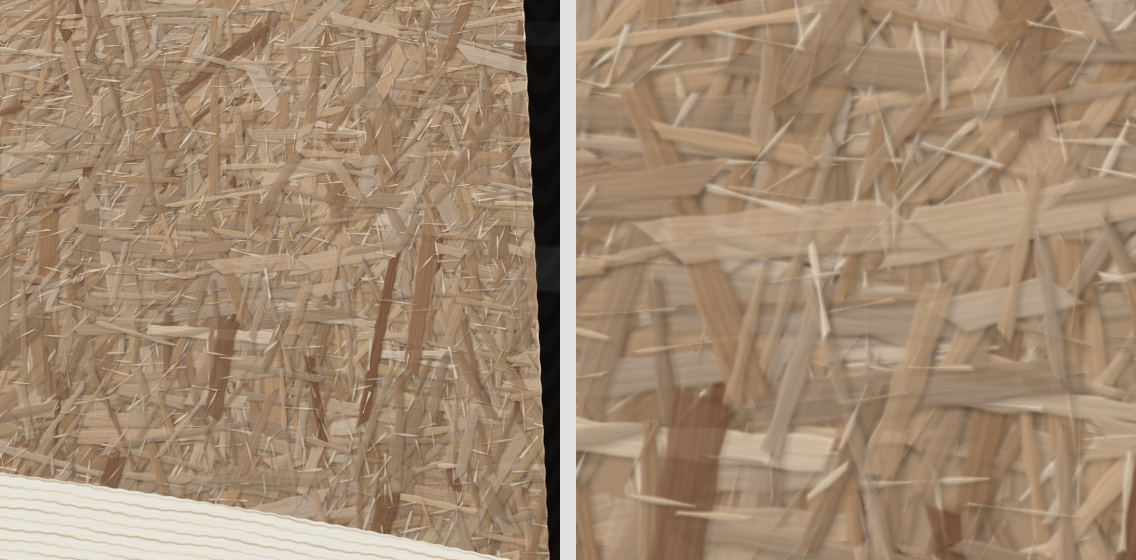
Left: the whole. Right: its middle third, enlarged.
A WebGL 2 fragment shader for this texture:

```glsl
#version 300 es
precision highp float;
// Pressed strand board with overlapping wood flakes, a pale plank below and a dark gap at the right.

#define FLAKE_LAYERS 18
#define SOFTNESS 0.0016
#define GRAIN_STRENGTH 0.022
#define FLAT_SHARE 0.33
#define SHADOW_DEPTH 0.13
#define DARK_WOOD vec3(0.555, 0.435, 0.325)
#define LIGHT_WOOD vec3(0.765, 0.675, 0.575)
#define PALE_WOOD vec3(0.86, 0.80, 0.72)
#define RED_WOOD vec3(0.44, 0.29, 0.20)
#define PLANK_WOOD vec3(0.91, 0.89, 0.845)
#define GAP_COLOUR vec3(0.06, 0.052, 0.045)

uniform vec2 u_resolution;
out vec4 fragColor;

vec4 hash4(vec2 id, float seed) {
    vec4 h = fract(vec4(id.xyx, seed) * vec4(0.1031, 0.1030, 0.0973, 0.1099));
    h += dot(h, h.wzxy + 33.33);
    return fract((h.xxyz + h.yzzw) * h.zywx);
}

// Layered sines, stretched along the first axis
float woodGrain(vec2 p, float phase) {
    float bend = sin(p.x * 31.0 + phase) * 1.6;
    return 0.5 * sin(p.y * 830.0 + bend + phase)
         + 0.3 * sin(p.y * 1370.0 - bend * 1.7 + p.x * 45.0)
         + 0.4 * sin(p.y * 310.0 + p.x * 24.0 + phase * 2.0);
}

// One scattered layer: a randomly turned, tapered flake in each cell
void addFlakes(inout vec3 colour, vec2 p, float cell, float seed,
               vec2 widths, float chance, float accentShare) {
    vec2 home = floor(p / cell);
    for (int j = -1; j <= 1; j++)
    for (int i = -1; i <= 1; i++) {
        vec2 id = home + vec2(i, j);
        vec4 a = hash4(id + 57.0, seed);
        vec4 b = hash4(id + 113.0, seed + 41.7);
        if (b.w > chance) continue;
        vec2 centre = (id + a.xy) * cell;

        // Directions: steep or nearly level, leaning over at the upper left
        bool level = a.z < FLAT_SHARE;
        float lean = 0.75 * clamp(1.0 - centre.x * 1.3, 0.0, 1.0) * clamp(centre.y, 0.0, 1.0);
        float angle = level ? mix(-0.32, 0.28, b.z) : 1.4 - lean + (b.z - 0.5) * 1.25;
        vec2 axis = vec2(cos(angle), sin(angle));
        vec2 d = p - centre;
        vec2 q = vec2(dot(d, axis), dot(d, vec2(-axis.y, axis.x)));

        // Shape with slanted ends and wavy sides
        float halfLength = cell * mix(0.4, 0.86, a.w);
        float halfWidth = mix(widths.x, widths.y, b.y * b.y);
        float side = halfWidth * (1.0 - 0.4 * (b.x - 0.3) * q.x / halfLength)
                   + 0.0009 * sin(q.x * 120.0 + a.w * 40.0);
        float slant = (a.x - 0.5) * 2.4;
        float edge = max(abs(q.y) - side, (abs(q.x + slant * q.y) - halfLength) * 0.7);
        if (edge > 0.008) continue;

        // Colour, grain and a lit rim
        float tone = fract(a.w * 7.3 + b.y * 5.1);
        vec3 wood = mix(DARK_WOOD, LIGHT_WOOD, level ? 0.25 + 0.75 * tone : 0.9 * tone);
        wood += (fract(b.z * 9.7) - 0.45) * vec3(0.045, 0.0, -0.05);
        bool sliver = widths.y < 0.003;
        if (b.x < accentShare) wood = mix(wood, level || sliver ? PALE_WOOD : RED_WOOD, 0.55 + 0.4 * a.y);
        wood += GRAIN_STRENGTH * woodGrain(q, tone * 20.0);
        wood += 0.045 * smoothstep(-0.004, 0.0, edge) * sign(q.y);

        float shadow = (1.0 - smoothstep(0.0, 0.006, edge)) * step(q.y, 0.0);
        colour *= 1.0 - SHADOW_DEPTH * shadow * (sliver ? 0.6 : 1.0);
        float cover = 1.0 - smoothstep(-SOFTNESS, SOFTNESS, edge);
        colour = mix(colour, wood, cover * mix(0.6, 0.96, fract(tone * 13.0)));
    }
}

vec3 board(vec2 uv) {
    // Flakes shrink towards the far, upper side
    vec2 p = vec2(0.5 + (uv.x - 0.5) * (0.95 + 0.2 * uv.y), uv.y * (0.9 + 0.3 * uv.y));
    vec3 colour = mix(DARK_WOOD, LIGHT_WOOD, 0.45);
    for (int k = 0; k < FLAKE_LAYERS; k++) {
        float n = float(k);
        float cell = mix(0.17, 0.075, fract(n * 0.618));
        addFlakes(colour, p + n * vec2(0.037, 0.053), cell, n * 3.7 + 1.3, vec2(0.004, 0.15 * cell), 0.9, 0.045);
        if (k % 5 == 4) addFlakes(colour, p, 0.05, n + 70.3, vec2(0.0006, 0.0022), 0.7, 0.7);
    }
    addFlakes(colour, p, 0.23, 91.7, vec2(0.005, 0.015), 0.38, 0.85);
    addFlakes(colour, p, 0.04, 97.1, vec2(0.0006, 0.002), 0.55, 0.7);
    return colour * mix(0.97, 1.04, uv.y);
}

vec3 plank(vec2 uv, float depth) {
    float wave = 0.002 * sin(uv.x * 19.0) + 0.001 * sin(uv.x * 53.0 + depth * 90.0);
    float lines = pow(0.5 + 0.5 * sin((depth + wave) * 330.0), 9.0);
    float patches = 0.5 + 0.5 * sin(uv.x * 14.0 + depth * 130.0);
    vec3 colour = PLANK_WOOD + 0.012 * woodGrain(vec2(uv.x, depth), 2.0);
    return mix(colour, vec3(0.72, 0.62, 0.49), lines * (0.2 + 0.45 * patches));
}

void main() {
    vec2 uv = gl_FragCoord.xy / u_resolution;

    // Outer edges of the board
    float rightEdge = 0.935 + 0.046 * (1.0 - uv.y) + 0.0008 * sin(uv.y * 170.0);
    float plankEdge = 0.156 - 0.125 * uv.x - 0.05 * uv.x * uv.x + 0.0008 * sin(uv.x * 210.0);
    float depth = plankEdge - uv.y;
    vec3 colour = board(uv);
    colour += 0.12 * smoothstep(-0.005, 0.0, uv.x - rightEdge);
    colour = mix(colour, plank(uv, depth), smoothstep(-SOFTNESS, SOFTNESS, depth));

    // Dim beams inside the gap
    float beams = smoothstep(0.045, 0.036, abs(uv.y - 0.52)) + 0.5 * smoothstep(0.025, 0.018, abs(uv.y - 0.94));
    vec3 gap = GAP_COLOUR + 0.07 * beams + 0.012 * sin(uv.y * 95.0 + 3.0 * sin(uv.x * 60.0));
    colour = mix(colour, gap, smoothstep(-SOFTNESS, SOFTNESS, uv.x - rightEdge));
    fragColor = vec4(clamp(colour, 0.0, 1.0), 1.0);
}
```
